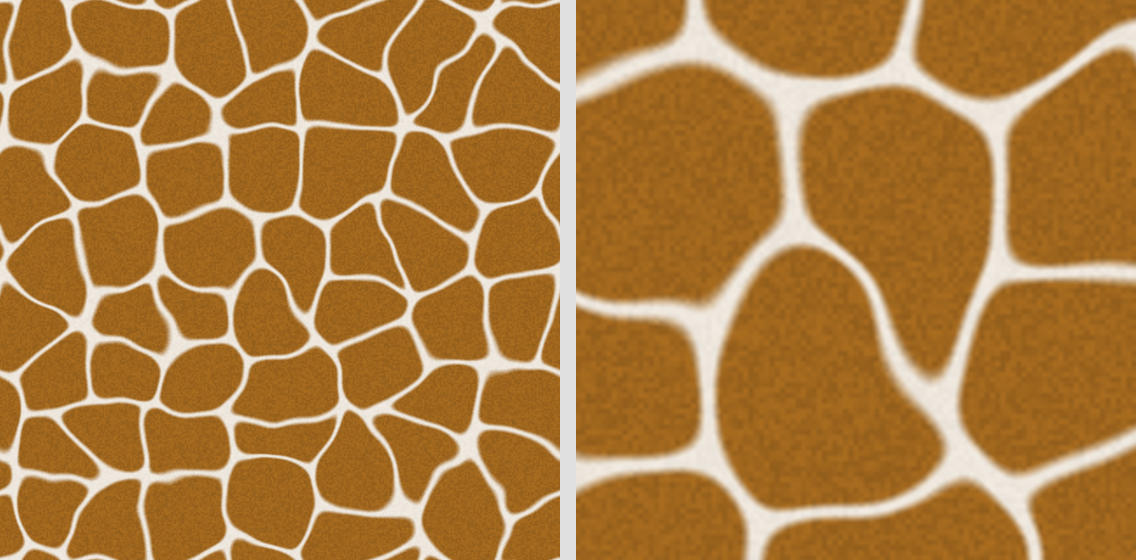
Left: the whole. Right: its middle third, enlarged.
Reproduce this pattern procedurally as a three.js fragment shader.

```glsl
// Giraffe hide: rounded brown patches parted by soft cream seams.
// A wrapping, jittered Voronoi grid is bent by noise; a smooth minimum over
// the distances to all cell borders rounds the patch corners.
varying vec2 vUv;

const vec3 PATCH_COLOR = vec3(0.620, 0.397, 0.115);
const vec3 SEAM_COLOR = vec3(0.932, 0.905, 0.868);
const vec2 GRID = vec2(7.0, 8.0);      // cells across and up
const float JITTER = 0.80;             // irregularity of the cell centres
const float ROUNDING = 0.0075;         // corner softness, canvas units
const float SEAM_CORE = 0.0005;        // half width of the full cream core
const float SEAM_EDGE = 0.0083;        // half width where the patch begins
const float BEND_FREQ = 12.0;
const float BEND_SIZE = 0.036;
const float RIPPLE_FREQ = 23.0;
const float RIPPLE_SIZE = 0.011;
const float GRAIN_FREQ = 320.0;
const float PATCH_GRAIN = 0.16;
const float SEAM_GRAIN = 0.04;

vec2 hash22(vec2 p) {
  vec3 q = fract(p.xyx * vec3(0.1031, 0.1030, 0.0973));
  q += dot(q, q.yzx + 33.33);
  return fract((q.xx + q.yz) * q.zy);
}

// Two channels of value noise that wrap after freq lattice cells.
vec2 wrapNoise(vec2 uv, float freq, float seed) {
  vec2 p = uv * freq;
  vec2 i = floor(p);
  vec2 f = fract(p);
  f = f * f * (3.0 - 2.0 * f);
  vec2 lo = mod(i, freq) + seed;
  vec2 hi = mod(i + 1.0, freq) + seed;
  vec2 bottom = mix(hash22(lo), hash22(vec2(hi.x, lo.y)), f.x);
  vec2 top = mix(hash22(vec2(lo.x, hi.y)), hash22(hi), f.x);
  return mix(bottom, top, f.y);
}

// Centre of a grid cell in canvas units.
vec2 cellCentre(vec2 cell) {
  vec2 offset = hash22(mod(cell, GRID) + 17.0) - 0.5;
  return (cell + 0.5 + JITTER * offset) / GRID;
}

// Rounded distance to the border of the Voronoi cell around p.
float borderDistance(vec2 p) {
  vec2 home = floor(p * GRID);
  vec2 nearestCell = home;
  vec2 nearest = vec2(0.0);
  float best = 10.0;
  for (int y = -2; y <= 2; y++) {
    for (int x = -2; x <= 2; x++) {
      vec2 cell = home + vec2(float(x), float(y));
      vec2 r = cellCentre(cell) - p;
      float d = dot(r, r);
      if (d < best) {
        best = d;
        nearest = r;
        nearestCell = cell;
      }
    }
  }

  // Exponential smooth minimum over the bisectors with all neighbours.
  float sum = 0.0;
  for (int y = -2; y <= 2; y++) {
    for (int x = -2; x <= 2; x++) {
      if (x == 0 && y == 0) continue;
      vec2 r = cellCentre(nearestCell + vec2(float(x), float(y))) - p;
      float d = dot(0.5 * (r + nearest), normalize(r - nearest));
      sum += exp(-d / ROUNDING);
    }
  }
  return -ROUNDING * log(max(sum, 1e-12));
}

void main() {
  // Bend the borders, with a finer ripple on top.
  vec2 p = vUv + BEND_SIZE * (wrapNoise(vUv, BEND_FREQ, 41.0) - 0.5);
  p += RIPPLE_SIZE * (wrapNoise(vUv, RIPPLE_FREQ, 83.0) - 0.5);

  float patchMask = smoothstep(SEAM_CORE, SEAM_EDGE, borderDistance(p));
  vec3 color = mix(SEAM_COLOR, PATCH_COLOR, patchMask);

  // Short-hair grain, stronger on the patches.
  float grain = wrapNoise(vUv, GRAIN_FREQ, 7.0).x - 0.5;
  color *= 1.0 + grain * mix(SEAM_GRAIN, PATCH_GRAIN, patchMask);

  gl_FragColor = vec4(color, 1.0);
}
```
